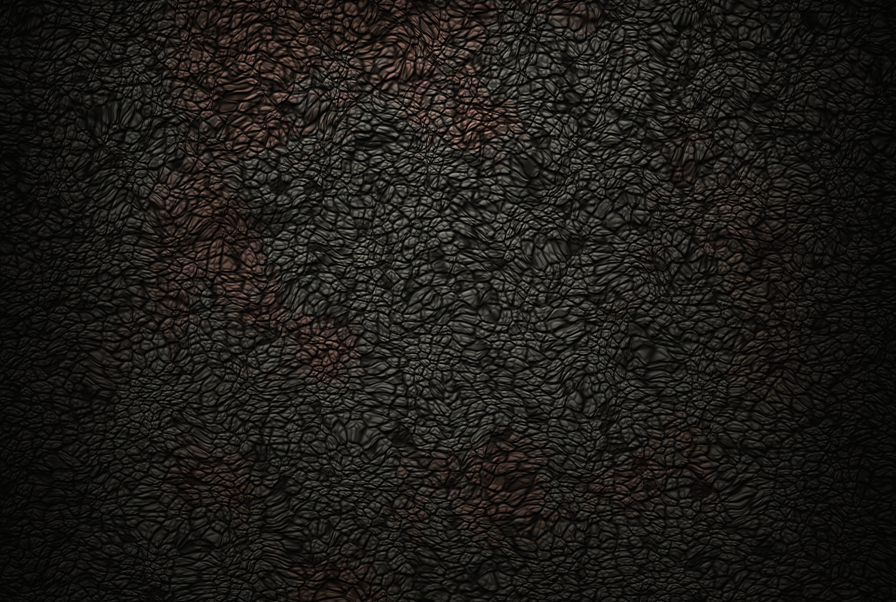
Reproduce this texture procedurally as a WebGL 2 fragment shader.

```glsl
#version 300 es
precision highp float;

#define GRAIN_SCALE 52.0
#define FINE_RATIO 2.1
#define CREASE_SCALE 9.0
#define RELIEF_STEP 0.003
#define RELIEF_GAIN 0.27
#define BODY_GAIN 0.37
#define FLOOR_LEVEL 0.014
#define STAIN_STRENGTH 0.75
#define GLOW_CENTER vec2(-0.03, 0.80)
#define GLOW_RADIUS vec2(0.62, 0.75)

uniform vec2 u_resolution;
out vec4 fragColor;

vec2 hash2(vec2 p) {
    vec3 q = fract(p.xyx * vec3(0.1031, 0.1030, 0.0973));
    q += dot(q, q.yzx + 33.33);
    return fract((q.xx + q.yz) * q.zy);
}

float valueNoise(vec2 p) {
    vec2 cell = floor(p);
    vec2 f = fract(p);
    f = f * f * (3.0 - 2.0 * f);
    float low = mix(hash2(cell).x, hash2(cell + vec2(1, 0)).x, f.x);
    float high = mix(hash2(cell + vec2(0, 1)).x, hash2(cell + 1.0).x, f.x);
    return mix(low, high, f.y);
}

float fbm(vec2 p) {
    float sum = 0.0;
    float weight = 0.53;
    for (int i = 0; i < 4; i++) {
        sum += weight * valueNoise(p);
        p = p * 2.03 + 17.3;
        weight *= 0.5;
    }
    return sum;
}

// Gap between the two nearest cell centers: zero along cell borders
float cellGap(vec2 p) {
    vec2 cell = floor(p);
    float nearest = 8.0;
    float second = 8.0;
    for (int j = -1; j <= 1; j++) {
        for (int i = -1; i <= 1; i++) {
            vec2 id = cell + vec2(i, j);
            vec2 d = id + hash2(id) - p;
            float dist = dot(d, d);
            second = min(second, max(nearest, dist));
            nearest = min(nearest, dist);
        }
    }
    return sqrt(second) - sqrt(nearest);
}

// Long creases: borders of cells stretched along one direction
float crease(vec2 p, float angle, float width) {
    float c = cos(angle);
    float s = sin(angle);
    vec2 q = mat2(c, -s, s, c) * p * CREASE_SCALE * vec2(0.8, 2.3);
    return smoothstep(0.0, width, cellGap(q + 40.0));
}

float leatherHeight(vec2 p) {
    vec2 warp = vec2(valueNoise(p * 13.0 + 5.0), valueNoise(p * 13.0 + 71.0)) - 0.5;
    vec2 ripple = vec2(valueNoise(p * 45.0 + 31.0), valueNoise(p * 45.0 + 93.0)) - 0.5;
    vec2 w = p + warp * 0.035 + ripple * 0.009;

    // Pebbles flatten towards the bottom
    vec2 q = GRAIN_SCALE * vec2(w.x * (0.82 + 0.16 * w.y), w.y * (1.4 - 0.15 * w.y));
    float pebbles = smoothstep(0.0, 0.36, cellGap(q + 90.0));
    float fine = smoothstep(0.0, 0.55, cellGap(q * FINE_RATIO + 200.0));

    // Crossing diagonals above, wavy level folds below
    float upper = smoothstep(0.35, 0.85, p.y);
    float folds = crease(w, 0.12, 0.12);
    float diagonals = crease(w + 3.0, 0.95, 0.09) * crease(w + 7.0, -0.6, 0.09);
    float lines = mix(0.45, 1.0, folds) * mix(1.0, diagonals, 0.2 + 0.45 * upper);
    return mix(0.22, 1.0, pebbles) * (0.55 + 0.45 * fine) * lines;
}

float leatherShade(vec2 p) {
    float h = leatherHeight(p);
    float slope = h - leatherHeight(p + RELIEF_STEP * vec2(-0.25, 0.97));

    // Soft lamp near the top, with darker side and top margins
    vec2 d = (p - GLOW_CENTER) / GLOW_RADIUS;
    float glow = mix(0.13, 1.0, exp(-dot(d, d)));
    glow *= 1.0 - 0.55 * smoothstep(0.45, 0.78, abs(p.x));
    glow *= 1.0 - 0.35 * smoothstep(0.88, 1.02, p.y);
    glow *= 0.82 + 0.36 * fbm(p * 6.0 + 11.0);

    float body = glow * (0.01 + BODY_GAIN * h);
    float relief = RELIEF_GAIN * slope * mix(glow, sqrt(glow), 0.45);
    return FLOOR_LEVEL + max(body + relief, 0.0);
}

void main() {
    // Average four samples inside each pixel
    float shade = 0.0;
    for (int k = 0; k < 4; k++) {
        vec2 offset = (vec2(k & 1, k >> 1) - 0.5) * 0.5;
        vec2 s = (gl_FragCoord.xy + offset) / u_resolution.y;
        s.x -= 0.5 * u_resolution.x / u_resolution.y;
        shade += 0.25 * leatherShade(s);
    }

    // Warm grey tint and faint reddish stains
    vec2 p = (gl_FragCoord.xy - vec2(0.5 * u_resolution.x, 0.0)) / u_resolution.y;
    vec3 tint = mix(vec3(1.03, 1.0, 0.82), vec3(1.0, 1.0, 0.92), smoothstep(0.04, 0.3, shade));
    float stain = smoothstep(0.48, 0.68, fbm(p * 5.0 + 23.0) + 0.12 * (valueNoise(p * 70.0) - 0.5));
    stain *= 1.0 - smoothstep(0.35, 0.7, abs(p.x));
    tint *= mix(vec3(1.0), vec3(1.22, 0.86, 0.82), STAIN_STRENGTH * stain);
    fragColor = vec4(shade * tint, 1.0);
}
```
